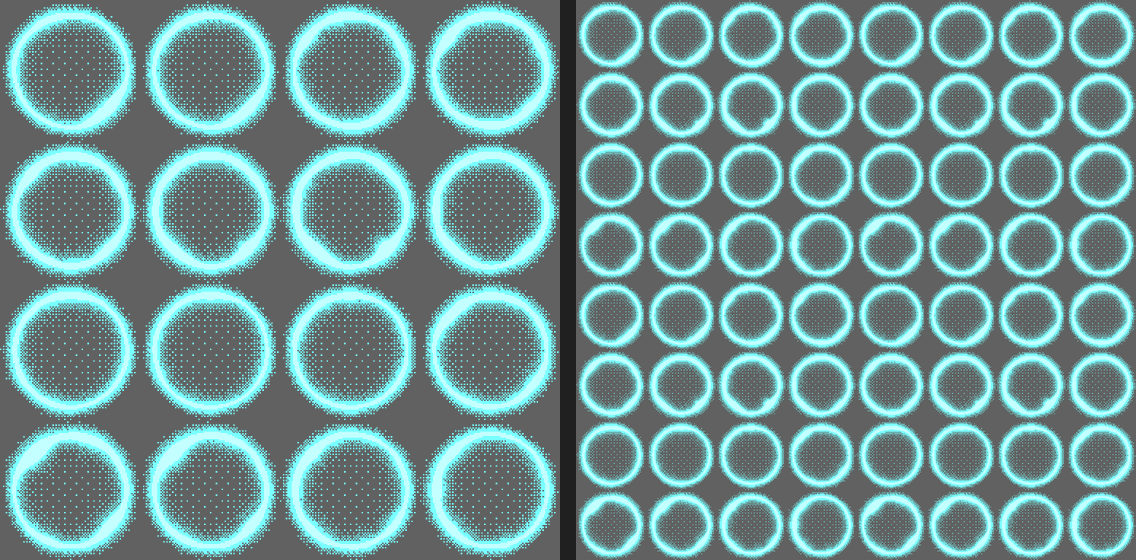
Left, the tile; right, the same tile 2 across and 2 down.
Reproduce this pattern procedurally as a Shadertoy shader.

```glsl
// A four by four sheet of glowing energy rings in chunky dithered pixels.
// Each ring is a circle whose inner rim bulges with noise sampled along its
// direction; the sheet steps slowly through that noise from ring to ring.

#define GRID 4.0           // rings across and down
#define CELL_PIXELS 96.0   // chunky pixels per ring cell, a multiple of 8
#define RADIUS 0.420       // outer edge of the pale band, in cells
#define OUTER_RIM 0.016    // solid cyan outside the pale band
#define THIN 0.022         // least width of the pale band
#define BULGE 0.105        // extra width at the bulges
#define INNER_FADE 0.038   // falloff length of the inner glow
#define HAZE 0.034         // sparse dots filling the ring
#define FRAME_STEP 0.33    // noise travel between rings
#define SAMPLES 3          // antialiasing samples per axis

const vec3 GREY = vec3(0.38);
const vec3 CYAN = vec3(0.47, 1.0, 1.0);
const vec3 PALE = vec3(0.77, 1.0, 1.0);

// Integer hash of a lattice point, 0 to 1
float hash(vec3 p) {
    uvec3 q = uvec3(ivec3(p) + 512) * uvec3(1597u, 7919u, 3571u);
    uint h = (q.x ^ (q.y << 7) ^ (q.z << 13)) * 73939u;
    h = (h ^ (h >> 15)) * 83267u;
    h = (h ^ (h >> 13)) * 65537u;
    return float((h ^ (h >> 16)) & 65535u) / 65535.0;
}

float valueNoise(vec3 p) {
    vec3 i = floor(p), f = fract(p);
    f = f * f * (3.0 - 2.0 * f);
    float sum = 0.0;
    for (int k = 0; k < 8; k++) {
        vec3 corner = vec3(k & 1, (k >> 1) & 1, k >> 2);
        vec3 w = mix(1.0 - f, f, corner);
        sum += w.x * w.y * w.z * hash(i + corner);
    }
    return sum;
}

// Ordered 8x8 dither threshold built from nested 2x2 patterns
float bayer2(vec2 a) {
    a = floor(a);
    return fract(a.x * 0.5 + a.y * a.y * 0.75);
}

float bayer8(vec2 a) {
    return bayer2(a) + bayer2(a * 0.5) / 4.0 + bayer2(a * 0.25) / 16.0 + 0.5 / 64.0;
}

// Colour of one chunky pixel
vec3 ringSheet(vec2 pixel) {
    vec2 cell = floor(pixel / CELL_PIXELS);
    vec2 p = (mod(pixel, CELL_PIXELS) + 0.5) / CELL_PIXELS - 0.5;
    p -= vec2(0.005, -0.005);
    float r = length(p);
    vec2 dir = p / max(r, 0.001);

    // Frames run left to right, then down
    float phase = (cell.x + (GRID - 1.0 - cell.y) * GRID) * FRAME_STEP;
    float lump = valueNoise(vec3(dir * 1.6 + 5.0, phase));
    float detail = valueNoise(vec3(dir * 4.0 + 21.0, phase * 1.5));
    float swell = mix(lump, detail, 0.2);

    // Pale band between a near circular rim and a bulging one
    float outer = RADIUS + 0.012 * (detail - 0.5);
    float inner = outer - THIN - BULGE * swell * swell;
    if (r < outer && r > inner) return PALE;

    // Solid rims, then dithered glow on both sides
    float glow;
    if (r >= outer) {
        float halo = 0.055 + 0.045 * lump;
        float fade = clamp(1.0 - (r - outer - OUTER_RIM) / halo, 0.0, 1.0);
        glow = fade * fade;
    } else {
        float depth = inner - r - 0.006 - 0.016 * detail;
        glow = depth < 0.0 ? 1.0 : HAZE + 0.9 * exp(-depth / INNER_FADE);
    }
    return glow > bayer8(pixel) ? CYAN : GREY;
}

void mainImage(out vec4 fragColor, in vec2 fragCoord) {
    vec3 sum = vec3(0.0);
    for (int y = 0; y < SAMPLES; y++) {
        for (int x = 0; x < SAMPLES; x++) {
            vec2 jitter = (vec2(x, y) + 0.5) / float(SAMPLES) - 0.5;
            vec2 uv = fract((fragCoord + jitter) / iResolution.xy);
            sum += ringSheet(floor(uv * GRID * CELL_PIXELS));
        }
    }
    fragColor = vec4(sum / float(SAMPLES * SAMPLES), 1.0);
}
```
